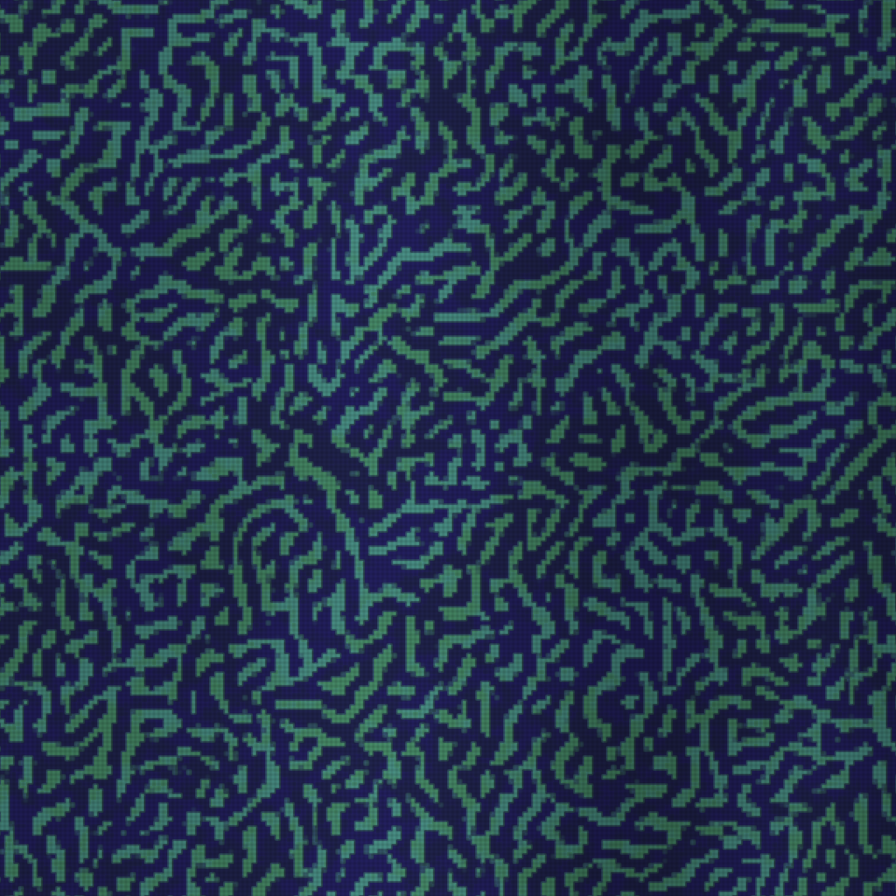
Give the GLSL for this texture, as a Shadertoy shader.

```glsl
// Woven navy cloth covered with short, stair-stepped green squiggles.

vec3 hash3(vec2 p) {
    vec3 q = fract(p.xyx * vec3(0.1031, 0.1030, 0.0973));
    q += dot(q, q.yxz + 33.33);
    return fract((q.xxy + q.yzz) * q.zyx);
}

float gradientDot(vec2 cell, vec2 offset) {
    float angle = 6.2832 * hash3(cell + 71.0).x;
    return dot(vec2(cos(angle), sin(angle)), offset);
}

float gradientNoise(vec2 p) {
    vec2 i = floor(p), f = fract(p);
    vec2 u = f * f * f * (f * (f * 6.0 - 15.0) + 10.0);
    vec2 e = vec2(1.0, 0.0);
    return mix(mix(gradientDot(i, f), gradientDot(i + e, f - e), u.x),
               mix(gradientDot(i + e.yx, f - e.yx), gradientDot(i + 1.0, f - 1.0), u.x), u.y);
}

// Sum of small wave packets whose directions drift across the cloth
float squiggles(vec2 p) {
    vec2 home = floor(p);
    float sum = 0.0;
    for (int y = -1; y <= 1; y++)
    for (int x = -1; x <= 1; x++) {
        vec2 cell = home + vec2(x, y);
        float drift = 2.6 * gradientNoise(cell * 0.27 + 5.3) - 0.5;
        for (int k = 0; k < 2; k++) {
            vec3 rnd = hash3(cell + 137.0 * float(k));
            vec2 d = p - cell - rnd.xy;
            float window = max(0.0, 1.0 - dot(d, d));
            float angle = drift + 2.0 * (fract(rnd.z * 57.0) - 0.5);
            float wave = cos(7.8 * dot(d, vec2(cos(angle), sin(angle))) + 6.2832 * rnd.z);
            sum += window * window * window * wave;
        }
    }
    return sum;
}

// Yarn choice of one stitch: 0 is navy, 1 is green
float stitch(vec2 id) {
    return smoothstep(0.15, 0.28, squiggles((id + 0.5) * 28.0 / 192.0 + 40.0));
}

void mainImage(out vec4 fragColor, in vec2 fragCoord) {
    vec2 uv = fragCoord / iResolution.y;

    // Blend four neighbouring stitches so the steps stay soft
    vec2 grid = uv * 192.0 - 0.5;
    vec2 id = floor(grid);
    vec2 t = smoothstep(0.2, 0.8, fract(grid));
    float a = stitch(id), b = stitch(id + vec2(1, 0));
    float c = stitch(id + vec2(0, 1)), d = stitch(id + 1.0);
    float green = mix(mix(a, b, t.x), mix(c, d, t.x), t.y);
    float side = clamp(0.5 * (b + d - a - c) + 0.3 * (c + d - a - b) * -0.5, -1.0, 1.0);

    // Yarn tones vary in patches and from stitch to stitch
    float patchy = gradientNoise(uv * 9.0) + 0.7 * gradientNoise(uv * 47.0);
    float tone = smoothstep(-0.35, 0.35, patchy + 0.3 * (hash3(id).x - 0.5));
    vec3 navy = mix(vec3(0.10, 0.11, 0.24), vec3(0.11, 0.10, 0.30), tone);
    vec3 teal = mix(vec3(0.22, 0.43, 0.32), vec3(0.23, 0.45, 0.42), tone);
    vec3 fringe = mix(vec3(0.13, 0.22, 0.22), vec3(0.18, 0.28, 0.40), 0.5 + 0.5 * side);

    vec3 color = mix(navy, teal, green);
    color = mix(color, fringe, 0.75 * 4.0 * green * (1.0 - green));

    // Fine weave and broad vertical bands of light
    vec2 weave = cos(6.2832 * uv * 192.0);
    color *= 1.0 - 0.05 * (weave.x + weave.y);
    float light = 0.97 + 0.15 * exp(-pow((uv.x - 0.43) / 0.16, 2.0))
                - 0.12 * exp(-pow((uv.x - 0.72) / 0.12, 2.0))
                - 0.12 * smoothstep(0.9, 1.0, uv.x)
                + 0.08 * gradientNoise(uv * 4.0);
    fragColor = vec4(color * light, 1.0);
}
```
